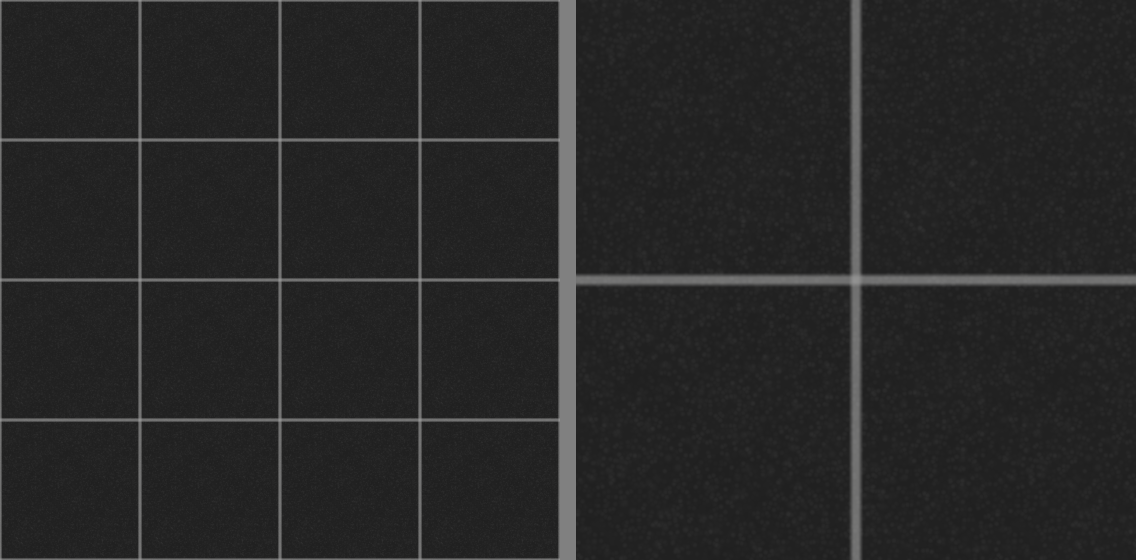
Left, the full canvas; right, a detail of the centre.
Reproduce this pattern procedurally as a Shadertoy shader.

```glsl
const float TILES = 4.0;             // repeats across and down
const float LINE_CORE = 0.004;       // half widths, in tiles
const float LINE_EDGE = 0.019;
const float LINE_OPACITY = 0.61;
const float LINE_WEAR = 0.03;
const vec3 TILE_COLOR = vec3(0.127);
const vec3 LINE_COLOR = vec3(0.65, 0.65, 0.648);
const float FINE_CELLS = 96.0;       // grains per tile side
const float COARSE_CELLS = 47.0;
const float FINE_GRAIN = 0.034;
const float COARSE_GRAIN = 0.026;
const float MOTTLE = 0.004;
const float SCUFF = 0.022;
const float TAU = 6.2831853;

vec3 hash3(vec2 cell, float seed) {
    uvec3 v = uvec3(ivec3(cell, seed)) * 1664525u + 1013904223u;
    v += v.yzx * v.zxy;
    v ^= v >> 16u;
    v += v.yzx * v.zxy;
    return vec3(v >> 8u) / 16777216.0;
}

// Cellular specks of random strength, wrapping at each tile
float specks(vec2 uv, float cells, float seed) {
    vec2 p = uv * cells;
    vec2 base = floor(p);
    float light = 0.0;
    for (int y = -1; y <= 1; y++) {
        for (int x = -1; x <= 1; x++) {
            vec2 cell = base + vec2(x, y);
            vec3 rnd = hash3(mod(cell, cells), seed);
            float d = length(cell + rnd.xy - p);
            light = max(light, rnd.z * rnd.z * (1.0 - smoothstep(0.1, 0.85, d)));
        }
    }
    return light;
}

// Layered sines with whole periods per tile
float mottle(vec2 uv) {
    vec2 q = uv * TAU;
    float sum = 0.0;
    float amp = 0.5;
    float freq = 2.0;
    for (int i = 0; i < 4; i++) {
        float k = float(i);
        sum += amp * sin(freq * q.x + 1.7 * sin(q.y * (k + 1.0) + k))
                   * sin((freq + 1.0) * q.y + 1.3 * sin(q.x * (k + 2.0) - k));
        freq = freq * 2.0 + 1.0;
        amp *= 0.65;
    }
    return sum;
}

float patchMask(vec2 uv, vec2 center, vec2 radius) {
    vec2 d = (uv - center) / radius;
    return exp(-dot(d, d));
}

float lineMask(float dist, float pixel) {
    return 1.0 - smoothstep(LINE_CORE, max(LINE_EDGE, LINE_CORE + pixel), dist);
}

void mainImage(out vec4 fragColor, in vec2 fragCoord) {
    vec2 p = fragCoord / iResolution.xy * TILES;
    vec2 uv = fract(p);
    float pixel = TILES / min(iResolution.x, iResolution.y);

    // Dark stone surface
    float fine = specks(uv, FINE_CELLS, 3.0);
    float coarse = specks(uv, COARSE_CELLS, 11.0);
    float cloud = mottle(uv);
    float tone = FINE_GRAIN * fine + COARSE_GRAIN * coarse * coarse + MOTTLE * cloud;

    // Faint scuffs near the lower corners and the upper edge
    float scuffs = patchMask(uv, vec2(0.14, 0.17), vec2(0.06, 0.05))
                 + 0.8 * patchMask(uv, vec2(0.80, 0.14), vec2(0.09, 0.04))
                 + 0.5 * patchMask(uv, vec2(0.62, 0.94), vec2(0.06, 0.03));
    tone += SCUFF * scuffs * (0.35 + 0.5 * fine + 0.3 * cloud);
    vec3 color = TILE_COLOR + tone;

    // Soft joints, brighter where they cross
    vec2 dist = min(uv, 1.0 - uv);
    float wear = 1.0 + LINE_WEAR * (cloud + fine - 0.5);
    float vertical = LINE_OPACITY * wear * lineMask(dist.x, pixel);
    float horizontal = LINE_OPACITY * wear * lineMask(dist.y, pixel);
    float joint = 1.0 - (1.0 - vertical) * (1.0 - horizontal);
    color = mix(color, LINE_COLOR, joint);

    fragColor = vec4(color, 1.0);
}
```
